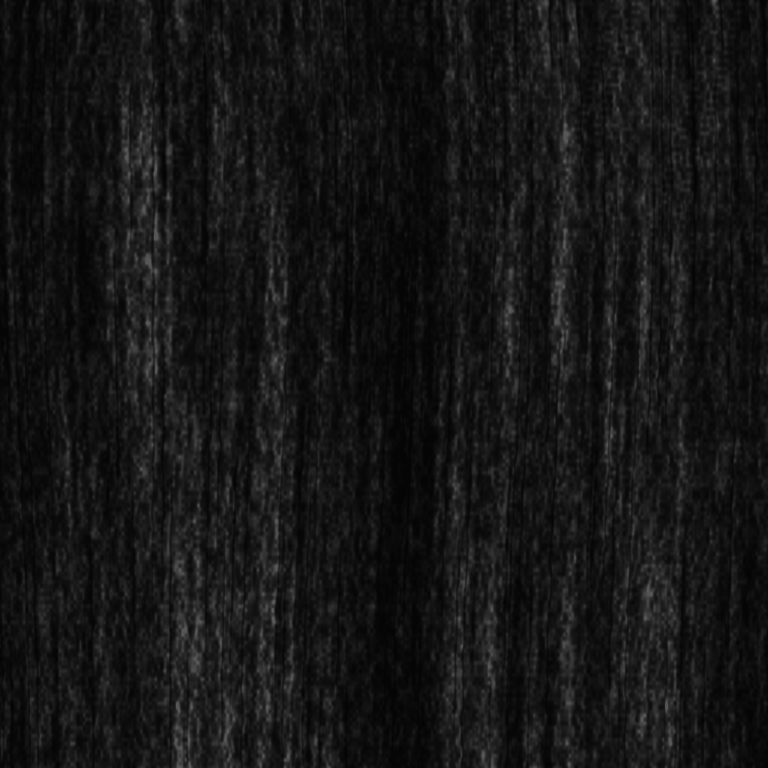
Reproduce this texture procedurally as a WebGL 2 fragment shader.

```glsl
#version 300 es
precision highp float;
// Near-black wood with upright grain: stretched value noise at several scales
// is summed as exposure, so light streaks carry stronger fibre texture.
// Thin broken grooves are then cut along the grain.

uniform vec2 u_resolution;
out vec4 outColor;

const float TAU = 6.28319;

// Tone: median grey, and limits of the result
const float MEDIAN_GREY = 0.084;
const float DARKEST = 0.018;
const float BRIGHTEST = 0.34;

// Cells across and up the canvas for each grain layer
const vec2 BAND_SCALE   = vec2(13.0, 0.9);
const vec2 STREAK_SCALE = vec2(47.0, 1.7);
const vec2 LINE_SCALE   = vec2(125.0, 5.0);
const vec2 FIBRE_SCALE  = vec2(215.0, 62.0);
const vec2 SPECK_SCALE  = vec2(256.0, 190.0);

// Strength of each layer, in exposure
const float SWELL_GAIN  = 0.20;
const float BAND_GAIN   = 0.40;
const float STREAK_GAIN = 0.52;
const float LINE_GAIN   = 0.54;
const float FIBRE_GAIN  = 0.62;
const float SPECK_GAIN  = 0.46;

// Bending of the grain
const float SWAY = 0.022;
const float WOBBLE = 0.0016;

// Grooves
const float GROOVE_COLUMNS = 84.0;
const float GROOVE_WIDTH = 0.0013;
const float GROOVE_DEPTH = 0.6;

float hash(vec2 p) {
    return fract(sin(dot(p, vec2(127.1, 311.7))) * 43758.5453);
}

// Smooth value noise from -1 to 1
float noise(vec2 p) {
    vec2 cell = floor(p);
    vec2 f = fract(p);
    f = f * f * (3.0 - 2.0 * f);
    float low = mix(hash(cell), hash(cell + vec2(1.0, 0.0)), f.x);
    float high = mix(hash(cell + vec2(0.0, 1.0)), hash(cell + 1.0), f.x);
    return 2.0 * mix(low, high, f.y) - 1.0;
}

// Slow sway of the whole grain plus a small roughness of its edges
vec2 bendGrain(vec2 p) {
    float sway = SWAY * noise(p * vec2(2.6, 1.3) + 31.0);
    float wobble = WOBBLE * noise(p * vec2(70.0, 48.0) + 57.0);
    return vec2(p.x + sway + wobble, p.y);
}

// Coverage of thin dark lines, one per column, broken along their length
float grooves(vec2 p, float pixel) {
    float column = floor(p.x * GROOVE_COLUMNS);
    float seed = hash(vec2(column, 7.0));
    float center = (column + mix(0.2, 0.8, seed)) / GROOVE_COLUMNS;
    float line = 1.0 - smoothstep(0.0, GROOVE_WIDTH + pixel, abs(p.x - center));
    float run = noise(vec2(column * 3.0 + 0.5, p.y * 4.0 + seed * 20.0));
    return line * smoothstep(-0.1, 0.35, run);
}

void main() {
    vec2 uv = gl_FragCoord.xy / u_resolution;
    float pixel = 1.0 / u_resolution.x;
    vec2 grain = bendGrain(uv);

    // Wide light and dark zones
    float exposure = SWELL_GAIN * cos(TAU * 2.1 * (grain.x - 0.25));
    exposure += BAND_GAIN * noise(grain * BAND_SCALE + 3.0);

    // Long streaks and fine lines
    exposure += STREAK_GAIN * noise(grain * STREAK_SCALE + 11.0);
    exposure += LINE_GAIN * noise(grain * LINE_SCALE + 23.0);

    // Short fibres and surface roughness
    exposure += FIBRE_GAIN * noise(grain * FIBRE_SCALE + 41.0);
    exposure += SPECK_GAIN * noise(uv * SPECK_SCALE + 67.0);

    exposure -= GROOVE_DEPTH * grooves(grain, pixel);

    float grey = clamp(MEDIAN_GREY * exp(exposure), DARKEST, BRIGHTEST);
    outColor = vec4(vec3(grey), 1.0);
}
```
